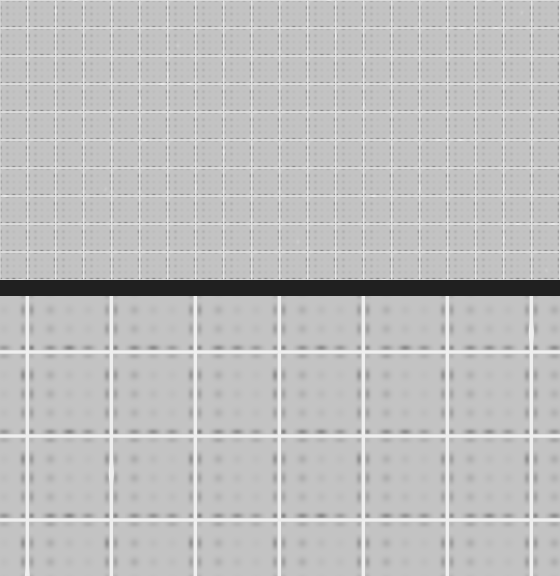
Top, the full canvas; bottom, a detail of the centre.
Give the GLSL for this pattern, as a WebGL 1 fragment shader.

```glsl
precision highp float;
// Pale grey square tiles with thin white joints, soft pitted dots and light wear.

uniform vec2 u_resolution;

const vec2 TILES = vec2(20.0, 10.0);            // repeats across and down
const vec2 JOINT_SHIFT = vec2(-0.008, 0.0);     // joint offset, in tiles
const float JOINT_HALF_WIDTH = 0.02;
const float LAST_DOT = 4.0;                     // five dots along a tile
const float DOT_INSET = 0.05;                   // first dot from the joint
const float DOT_STEP = 0.225;
const float DOT_RADIUS = 0.07;
const float DASH_LENGTH = 0.085;                // outer dots stretch along joints
const float DASH_WIDTH = 0.04;
const float DOT_DEPTH = 0.075;
const float DASH_DEPTH = 0.22;
const float FAINT_SIDE = 0.3;                   // dot strength far from the left
const float FAINT_TOP = 0.45;                   // dash strength under a joint
const float SCUFF_CHANCE = 0.05;
const float SCUFF_WIDTH = 0.01;
const float CHIP_CHANCE = 0.03;
const vec3 TILE_COLOR = vec3(0.765);
const vec3 JOINT_COLOR = vec3(0.935);
const vec3 CHIP_COLOR = vec3(0.82);

float hash(vec2 p) {
    return fract(sin(dot(p, vec2(12.9898, 78.233))) * 43758.5453);
}

// Dark pits on a lattice inside each tile; the outer ring is longer and deeper.
float pitDepth(vec2 p) {
    vec2 tile = floor(p);
    vec2 f = p - tile;
    vec2 slot = clamp(floor((f - DOT_INSET) / DOT_STEP + 0.5), 0.0, LAST_DOT);
    vec2 offset = f - DOT_INSET - slot * DOT_STEP;
    vec2 outer = step(1.5, abs(slot - 0.5 * LAST_DOT));
    float onJoint = max(outer.x, outer.y);

    // Narrow across the nearby joint, long beside it
    vec2 radius = mix(vec2(DOT_RADIUS), vec2(DASH_LENGTH), outer.yx);
    radius = mix(radius, vec2(DASH_WIDTH), outer);
    vec2 r = offset / radius;
    float shape = exp(-1.6 * dot(r, r));

    // Strength shared by all tiles, with a little change from tile to tile
    float sideFade = mix(1.1, FAINT_SIDE, smoothstep(1.0, 3.0, slot.x));
    float topFade = mix(1.0, FAINT_TOP, step(LAST_DOT - 0.5, slot.y));
    float shared = mix(0.55, 1.1, hash(slot + 3.7));
    float local = mix(0.85, 1.1, hash(tile * 5.0 + slot + 11.3));
    float depth = mix(DOT_DEPTH * sideFade, DASH_DEPTH * topFade, onJoint);
    return shape * shared * local * depth;
}

// Exact pixel coverage of the joints crossing the first axis, with rare scuffs.
float jointMask(float across, float along, float seed, float pixel) {
    float lineId = floor(across + 0.5);
    vec2 segment = vec2(lineId + seed, floor(along));
    float scuffed = step(1.0 - SCUFF_CHANCE, hash(segment));
    float center = mix(0.2, 0.8, hash(segment + 5.3));
    float s = (fract(along) - center) / 0.10;
    float halfWidth = JOINT_HALF_WIDTH + SCUFF_WIDTH * scuffed * exp(-s * s);
    float d = across - lineId;
    float high = min(d + 0.5 * pixel, halfWidth);
    float low = max(d - 0.5 * pixel, -halfWidth);
    return clamp((high - low) / pixel, 0.0, 1.0);
}

// A faint light chip inside a few tiles.
float chipMask(vec2 p) {
    vec2 tile = floor(p);
    float present = step(1.0 - CHIP_CHANCE, hash(tile + 17.1));
    vec2 center = mix(vec2(0.2), vec2(0.8),
                      vec2(hash(tile + 23.5), hash(tile + 31.9)));
    vec2 r = (fract(p) - center) / vec2(0.055, 0.07);
    return present * exp(-dot(r, r));
}

void main() {
    vec2 p = gl_FragCoord.xy / u_resolution * TILES - JOINT_SHIFT;
    vec2 pixel = TILES / u_resolution;

    // Tile face
    vec3 color = mix(TILE_COLOR, CHIP_COLOR, 0.7 * chipMask(p));
    color -= pitDepth(p);

    // Joints over the face
    float joints = max(jointMask(p.x, p.y, 2.3, pixel.x),
                       jointMask(p.y, p.x, 41.7, pixel.y));
    color = mix(color, JOINT_COLOR, joints);

    gl_FragColor = vec4(color, 1.0);
}
```
